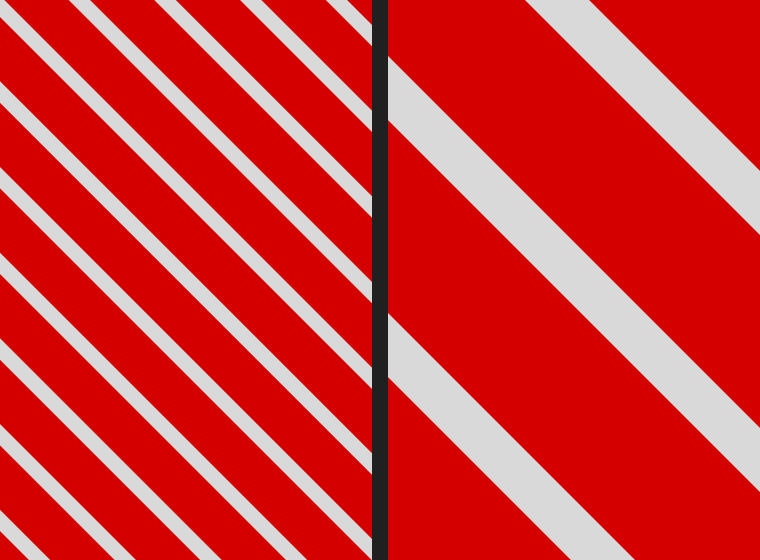
Left: the whole. Right: its middle third, enlarged.
A Shadertoy shader for this pattern:

```glsl
// Flat red ground crossed by evenly spaced, pale grey 45-degree stripes falling to the right.

const vec3  GROUND_COLOR = vec3(0.831, 0.0, 0.0);
const vec3  STRIPE_COLOR = vec3(0.851);
const float PERIOD       = 0.1530;  // vertical spacing of stripes, in canvas heights
const float STRIPE_SHARE = 0.25;    // part of each period that is pale
const float STRIPE_SHIFT = 0.0113;  // centre of the stripe nearest the top-left corner

// Signed distance to the nearest stripe, negative inside.
float stripeDistance(vec2 p) {
    float fall = (1.0 - p.y) - p.x - STRIPE_SHIFT;
    float offset = abs(fract(fall / PERIOD + 0.5) - 0.5);
    return (offset - 0.5 * STRIPE_SHARE) * PERIOD * inversesqrt(2.0);
}

void mainImage(out vec4 fragColor, in vec2 fragCoord) {
    vec2 p = fragCoord / iResolution.y;

    // One-pixel linear coverage along the stripe edges
    float coverage = clamp(0.5 - stripeDistance(p) * iResolution.y, 0.0, 1.0);

    fragColor = vec4(mix(GROUND_COLOR, STRIPE_COLOR, coverage), 1.0);
}
```
